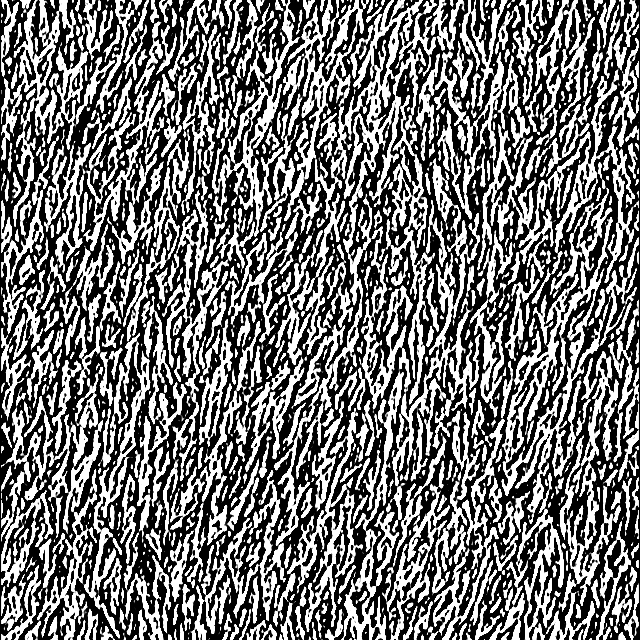
Write a WebGL 1 fragment shader that draws this texture.

```glsl
precision highp float;
// Dense black and white fur: short, upright strokes leaning to the right.
// Each stroke is a small oriented wave packet scattered on a jittered grid;
// their sum, roughened by gradient noise, is cut to two tones.

uniform vec2 u_resolution;

const vec3 INK = vec3(0.0);
const vec3 PAPER = vec3(1.0);

const vec2 CELL = vec2(0.0156, 0.0352);         // scatter grid spacing
const vec2 STROKE_RADIUS = vec2(0.0098, 0.0300); // across, along
const float WAVE_MIN = 0.0095;                  // stroke spacing range
const float WAVE_MAX = 0.0180;
const float LEAN = 0.21;                        // mean tilt from vertical, radians
const float LEAN_DRIFT = 0.4;                   // slow change of tilt over the canvas
const float LEAN_SPREAD = 0.75;                 // tilt differences between neighbours
const float LEAN_LIMIT = 0.9;
const float DRIFT_FREQ = 4.0;
const vec2 ROUGH_FREQ = vec2(180.0, 120.0);
const float ROUGHNESS = 1.15;
const float THRESHOLD = 0.075;
const float EDGE_SOFTNESS = 0.125;
const float MARGIN = 0.002;                     // dark line at both sides
const float TAU = 6.28318;

vec4 hash4(vec3 p) {
  vec4 q = fract(p.xyzx * vec4(0.1031, 0.1030, 0.0973, 0.1099));
  q += dot(q, q.wzxy + 33.33);
  return fract((q.xxyz + q.yzzw) * q.zywx);
}

float cornerSlope(vec2 corner, vec2 offset) {
  float angle = TAU * hash4(vec3(corner, 71.0)).x;
  return dot(vec2(cos(angle), sin(angle)), offset);
}

float gradientNoise(vec2 p) {
  vec2 i = floor(p);
  vec2 f = p - i;
  vec2 s = f * f * f * (f * (f * 6.0 - 15.0) + 10.0);
  vec2 e = vec2(1.0, 0.0);
  float low = mix(cornerSlope(i, f), cornerSlope(i + e, f - e), s.x);
  float high = mix(cornerSlope(i + e.yx, f - e.yx), cornerSlope(i + 1.0, f - 1.0), s.x);
  return mix(low, high, s.y);
}

// One wave packet: ripples across its axis, fading out inside an ellipse.
float stroke(vec2 offset, float tilt, float wavelength, float phase) {
  float c = cos(tilt);
  float s = sin(tilt);
  vec2 local = vec2(c * offset.x - s * offset.y, s * offset.x + c * offset.y);
  vec2 r = local / STROKE_RADIUS;
  float fade = max(0.0, 1.0 - dot(r, r));
  return fade * fade * cos(TAU * (local.x / wavelength + phase));
}

float furField(vec2 p) {
  vec2 home = floor(p / CELL);
  float sum = 0.0;
  for (int y = -1; y <= 1; y++) {
    for (int x = -2; x <= 2; x++) {
      vec2 cell = home + vec2(float(x), float(y));
      float drift = LEAN_DRIFT * gradientNoise(cell * CELL * DRIFT_FREQ + 13.7);
      for (int k = 0; k < 3; k++) {
        vec4 h = hash4(vec3(cell, float(k) * 7.0 + 3.0));
        float r = h.z * 2.0 - 1.0;
        float tilt = LEAN + drift + LEAN_SPREAD * r * abs(r);
        tilt = clamp(tilt, -LEAN_LIMIT, LEAN_LIMIT);
        float wavelength = mix(WAVE_MIN, WAVE_MAX, fract(h.w * 17.0));
        sum += stroke(p - (cell + h.xy) * CELL, tilt, wavelength, h.w);
      }
    }
  }
  return sum;
}

void main() {
  float unit = min(u_resolution.x, u_resolution.y);
  vec2 p = gl_FragCoord.xy / unit;

  // Strokes with ragged outlines, cut to two tones
  float field = furField(p) + ROUGHNESS * gradientNoise(p * ROUGH_FREQ);
  float tone = smoothstep(THRESHOLD - EDGE_SOFTNESS, THRESHOLD + EDGE_SOFTNESS, field);

  // Dark side margins
  float side = min(p.x, u_resolution.x / unit - p.x);
  tone *= smoothstep(MARGIN * 0.75, MARGIN * 1.25, side);

  gl_FragColor = vec4(mix(INK, PAPER, tone), 1.0);
}
```
